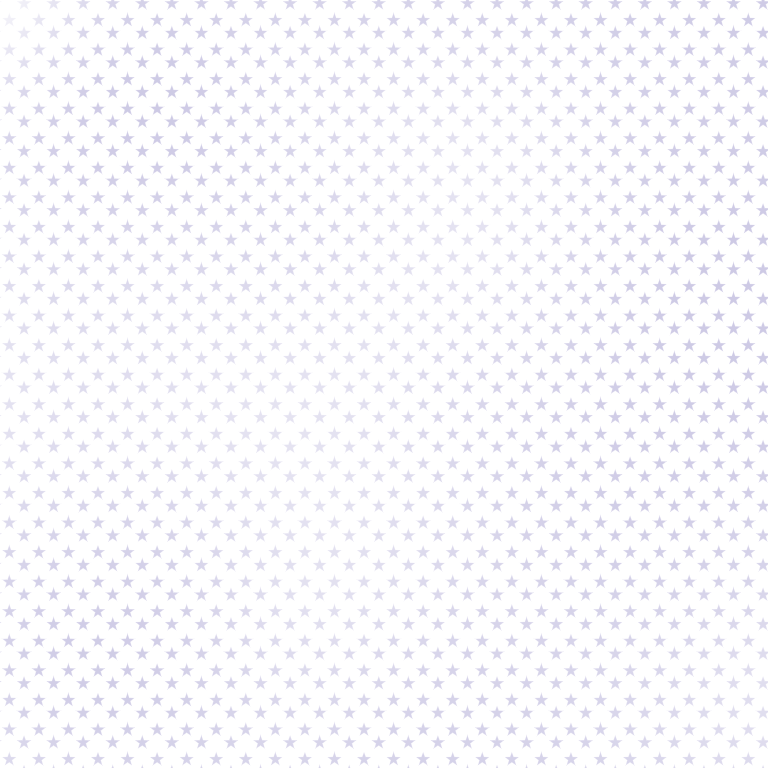
A WebGL 2 fragment shader for this pattern:

```glsl
#version 300 es
precision highp float;
// Small five-pointed lilac stars on white, in two interleaved square grids.
// Each grid is a folded star distance repeated with fract; a slow wash of
// layered sines and soft fades lightens and deepens the lilac.

#define REPEATS 25.98                    // stars across and down, per grid
#define STAR_RADIUS 0.0091               // centre to tip
#define NOTCH_RATIO 0.42                 // inner radius over outer radius
#define GRID_A vec2(0.0121, 0.0113)      // one star centre of each grid
#define GRID_B vec2(0.0313, 0.0331)
#define PAPER vec3(1.0)
#define LILAC vec3(0.80, 0.785, 0.895)
#define BASE_TONE 0.80                   // average strength of the lilac
#define VALLEY_DEPTH 0.27                // paleness of the central band

uniform vec2 u_resolution;
out vec4 fragColor;

const float PI = 3.14159;

// Signed distance to the edges of an upright star, negative inside.
float starDistance(vec2 p) {
    float sector = 2.0 * PI / 5.0;
    float angle = atan(p.x, p.y);
    angle = abs(angle - sector * floor(angle / sector + 0.5));
    vec2 folded = length(p) * vec2(sin(angle), cos(angle));

    vec2 tip = vec2(0.0, STAR_RADIUS);
    vec2 notch = STAR_RADIUS * NOTCH_RATIO * vec2(sin(PI / 5.0), cos(PI / 5.0));
    vec2 edge = normalize(notch - tip);
    return dot(folded - tip, vec2(-edge.y, edge.x));
}

// Distance to the nearest star of a square grid.
float starGrid(vec2 p, vec2 origin) {
    vec2 cell = fract((p - origin) * REPEATS + 0.5) - 0.5;
    return starDistance(cell / REPEATS);
}

// Round fade: 1 at the centre, falling smoothly to 0.
float softSpot(vec2 p, vec2 centre, float radius) {
    vec2 d = (p - centre) / radius;
    return exp(-dot(d, d));
}

// Strength of the lilac across the canvas.
float washTone(vec2 p) {
    // Pale band that leans to the right as it rises
    float bandX = 0.39 + 0.22 * smoothstep(0.4, 0.78, p.y);
    float across = (p.x - bandX) / 0.17;
    float bandEnds = smoothstep(0.0, 0.25, p.y) * (1.0 - smoothstep(0.8, 1.0, p.y));
    float tone = BASE_TONE - VALLEY_DEPTH * exp(-across * across) * bandEnds;

    // Waves on the left, a deeper right side with a gentle ripple
    float leftSide = 1.0 - smoothstep(0.2, 0.45, p.x);
    float rightSide = smoothstep(0.6, 0.9, p.x);
    tone += 0.15 * leftSide * cos(9.24 * (p.y - 0.18));
    tone += 0.14 * rightSide * smoothstep(0.1, 0.5, p.y);
    tone += 0.03 * sin(13.0 * p.x + 3.0 * p.y) * sin(11.0 * p.y + 1.0);

    // Faded left edge and two pale corners
    tone -= 0.16 * exp(-p.x / 0.06);
    tone -= 0.50 * softSpot(p, vec2(0.0, 1.0), 0.11);
    tone -= 0.22 * softSpot(p, vec2(1.0, 0.09), 0.13);
    return clamp(tone, 0.0, 1.0);
}

void main() {
    float pixel = 1.0 / min(u_resolution.x, u_resolution.y);
    vec2 p = gl_FragCoord.xy * pixel;

    float d = min(starGrid(p, GRID_A), starGrid(p, GRID_B));
    float coverage = 1.0 - smoothstep(-0.75 * pixel, 0.75 * pixel, d);

    fragColor = vec4(mix(PAPER, LILAC, coverage * washTone(p)), 1.0);
}
```
